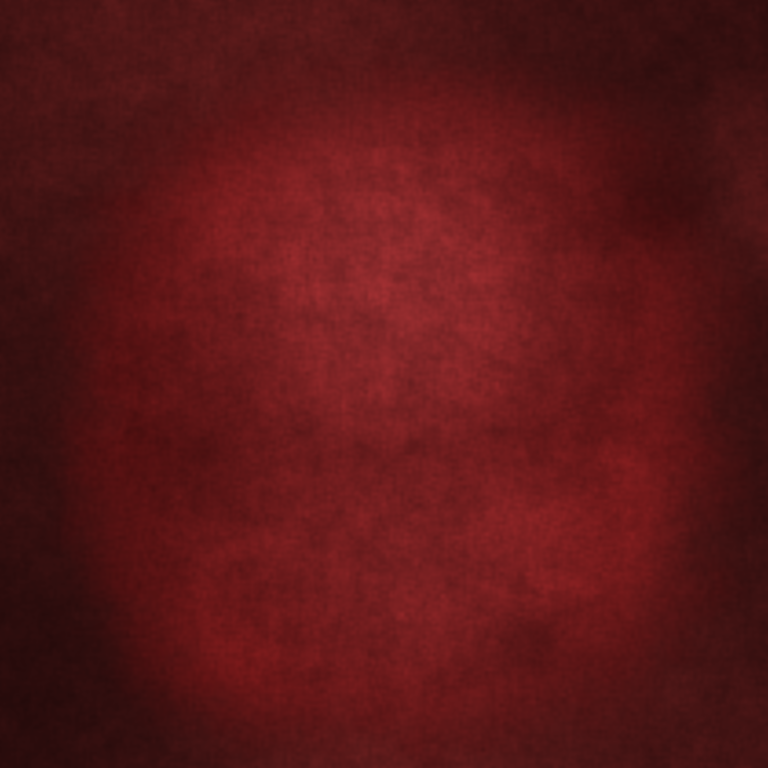
Reproduce this background procedurally as a WebGL 2 fragment shader.

```glsl
#version 300 es
precision highp float;
// Draws a worn crimson cloth backdrop: a mottled, softly lit oval fading to dark maroon.
uniform vec2 u_resolution;
out vec4 fragColor;

float hash(vec2 p) {
    return fract(sin(dot(p, vec2(127.1, 311.7))) * 43758.545);
}

float valueNoise(vec2 p) {
    vec2 cell = floor(p);
    vec2 f = fract(p);
    f = f * f * (3.0 - 2.0 * f);
    float low = mix(hash(cell), hash(cell + vec2(1.0, 0.0)), f.x);
    float high = mix(hash(cell + vec2(0.0, 1.0)), hash(cell + vec2(1.0, 1.0)), f.x);
    return mix(low, high, f.y);
}

// Layered noise centred on zero, about -0.5 to 0.5
float fbm(vec2 p, int octaves) {
    float sum = 0.0;
    float amplitude = 0.5;
    for (int i = 0; i < octaves; i++) {
        sum += amplitude * (valueNoise(p) - 0.5);
        p = mat2(1.6, 1.2, -1.2, 1.6) * p + 7.3;
        amplitude *= 0.55;
    }
    return sum;
}

// Soft elliptical spot, 1 at its centre
float spot(vec2 p, vec2 centre, vec2 radius) {
    vec2 q = (p - centre) / radius;
    return exp(-dot(q, q));
}

// Woven grain: short threads in both directions plus speckle
float weave(vec2 p) {
    float across = valueNoise(p * vec2(90.0, 210.0)) - 0.5;
    float along = valueNoise(p * vec2(210.0, 80.0) + 31.0) - 0.5;
    float speckle = valueNoise(p * 170.0 + 57.0) - 0.5;
    return across + along + speckle;
}

// Distance from the centre of a rounded, slightly square oval, 1 at its edge
float ovalDistance(vec2 p, vec2 centre, vec2 radius) {
    vec2 q = pow(abs(p - centre) / radius, vec2(2.4));
    return pow(q.x + q.y, 1.0 / 2.4);
}

// Dark outer cloth with uneven light around the border
vec3 outerCloth(vec2 p) {
    float light = 0.205;
    light += 0.08 * spot(p, vec2(0.12, 0.88), vec2(0.20, 0.26));
    light += 0.12 * spot(p, vec2(0.42, 0.95), vec2(0.24, 0.16));
    light += 0.11 * spot(p, vec2(0.97, 0.74), vec2(0.18, 0.12));
    light += 0.07 * spot(p, vec2(0.93, 0.06), vec2(0.22, 0.18));
    light += 0.13 * spot(p, vec2(0.50, 0.01), vec2(0.26, 0.10));
    light -= 0.04 * spot(p, vec2(0.02, 0.02), vec2(0.22, 0.25));
    return light * vec3(1.0, 0.285, 0.285);
}

// Saturated rim easing into a paler, rosier middle
vec3 litCloth(vec2 p, float mottling) {
    vec3 rim = vec3(0.375, 0.072, 0.075);
    vec3 rose = vec3(0.535, 0.158, 0.165);
    float upper = spot(p, vec2(0.52, 0.64), vec2(0.24, 0.25));
    float lower = 0.60 * spot(p, vec2(0.55, 0.27), vec2(0.26, 0.24));
    float middle = max(upper, lower) + 0.25 * min(upper, lower);
    vec3 colour = mix(rim, rose, clamp(middle + 0.2 * mottling, 0.0, 1.0));
    float embers = spot(p, vec2(0.29, 0.14), vec2(0.09, 0.08))
                 + 0.6 * spot(p, vec2(0.27, 0.76), vec2(0.10, 0.06))
                 + 0.5 * spot(p, vec2(0.78, 0.29), vec2(0.12, 0.12));
    return colour + embers * vec3(0.07, 0.012, 0.012);
}

void main() {
    vec2 p = gl_FragCoord.xy / u_resolution;
    float broad = fbm(p * 7.0 + 3.0, 5);
    float fine = fbm(p * 34.0 + 11.0, 4);

    // Ragged oval of light
    float oval = ovalDistance(p, vec2(0.53, 0.46), vec2(0.42, 0.435));
    float edge = oval + 0.24 * broad + 0.18 * fine;
    float lit = 1.0 - smoothstep(0.80, 1.14, edge);
    vec3 colour = mix(outerCloth(p), litCloth(p, broad), lit);

    // Shadowed patches
    float shade = 0.30 * spot(p, vec2(0.86, 0.74), vec2(0.10, 0.07))
                + 0.15 * spot(p, vec2(0.24, 0.40), vec2(0.09, 0.16))
                + 0.18 * spot(p, vec2(0.69, 0.15), vec2(0.09, 0.05))
                + 0.12 * spot(p, vec2(0.76, 0.54), vec2(0.09, 0.12))
                + 0.10 * spot(p, vec2(0.42, 0.41), vec2(0.16, 0.05));
    colour *= 1.0 - shade;

    // Mottling and grain
    colour *= 1.0 + 0.20 * broad + 0.30 * fine;
    colour *= 1.0 + 0.085 * weave(p);
    fragColor = vec4(clamp(colour, 0.0, 1.0), 1.0);
}
```
